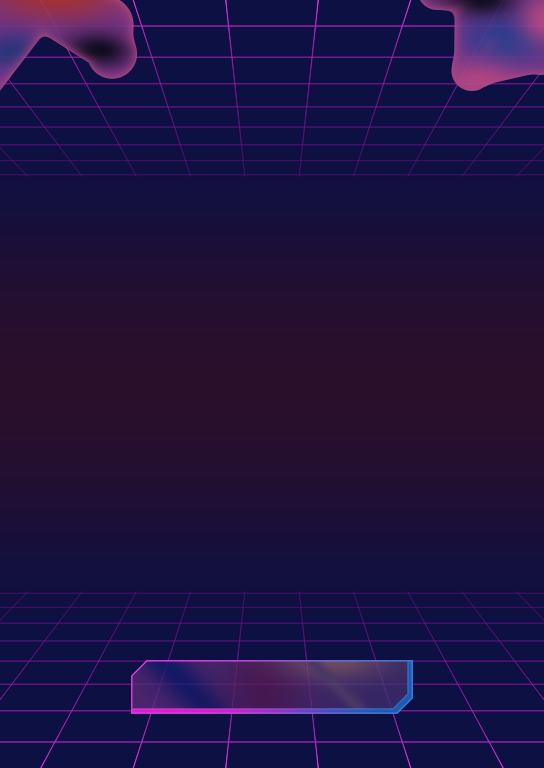
Give the GLSL for this background, as a Shadertoy shader.

```glsl
const vec3 NAVY = vec3(0.050, 0.062, 0.262);
const vec3 PLUM = vec3(0.165, 0.058, 0.165);
const vec3 NEON = vec3(0.90, 0.24, 0.88);
const vec3 VIOLET = vec3(0.48, 0.04, 0.56);
const vec3 PINK = vec3(0.74, 0.29, 0.53);
const vec3 RED = vec3(0.68, 0.20, 0.20);
const vec3 PURPLE = vec3(0.46, 0.21, 0.56);
const vec3 BLUE = vec3(0.17, 0.25, 0.58);
const vec3 INK = vec3(0.045, 0.045, 0.10);
const vec3 AZURE = vec3(0.09, 0.38, 0.74);
const vec3 MAGENTA = vec3(0.90, 0.12, 0.85);
const vec3 SAND = vec3(0.56, 0.37, 0.42);

const float HORIZON = 0.556;      // vanishing depth, measured from either edge
const float GRID_END = 0.2295;    // where the grid stops
const float COLUMN_SLOPE = 0.2166;
const float ROW_SCALE = 6.2;
const float ROW_PHASE = 0.375;
const float LINE_WIDTH = 0.0017;
const float BLOB_BLEND = 0.012;
const vec2 PANEL_CENTER = vec2(0.0, 0.1055);
const vec2 PANEL_HALF = vec2(0.1825, 0.034);
const float PANEL_CHAMFER = 0.0195;
const float PANEL_DEPTH = 0.0055;

float pixel;

float cover(float d) { return clamp(0.5 - d / pixel, 0.0, 1.0); }

// Coverage of a thin line, dimmed when narrower than a pixel
float stroke(float d, float width) {
    float w = max(width, pixel);
    return width / w * (1.0 - smoothstep(0.5 * w - 0.5 * pixel, 0.5 * w + 0.5 * pixel, abs(d)));
}

float smoothMin(float a, float b) {
    float h = max(BLOB_BLEND - abs(a - b), 0.0) / BLOB_BLEND;
    return min(a, b) - 0.25 * h * h * BLOB_BLEND;
}

// Segment whose radius varies from ra to rb
float taper(vec2 p, vec2 a, vec2 b, float ra, float rb) {
    vec2 ab = b - a;
    float len = length(ab), slope = (ra - rb) / len;
    float along = dot(p - a, ab) / len;
    float side = abs((p.x - a.x) * ab.y - (p.y - a.y) * ab.x) / len;
    float h = clamp((along + side * slope / sqrt(1.0 - slope * slope)) / len, 0.0, 1.0);
    return length(p - a - ab * h) - mix(ra, rb, h);
}

vec3 tint(vec3 base, vec3 colour, vec2 p, vec2 center, vec2 size) {
    vec2 q = (p - center) / size;
    return mix(base, colour, exp(-dot(q, q)));
}

float chamferBox(vec2 q) {
    vec2 e = abs(q) - PANEL_HALF;
    float corner = (abs(q.x - q.y) - PANEL_HALF.x - PANEL_HALF.y + PANEL_CHAMFER) * 0.7071;
    return max(max(e.x, e.y), corner);
}

vec3 addGrid(vec3 col, float x, float y) {
    float edge = min(y, 1.0 - y);
    float depth = HORIZON - edge;
    float column = (abs(fract(x / (COLUMN_SLOPE * depth)) - 0.5)) * COLUMN_SLOPE * depth;
    float row = abs(fract(ROW_SCALE / depth - ROW_PHASE) - 0.5) * depth * depth / ROW_SCALE;
    float t = clamp(edge / GRID_END, 0.0, 1.0);
    float mask = cover(edge - GRID_END) * mix(1.0, 0.38, t);
    vec3 neon = mix(NEON, VIOLET, sqrt(t));
    col = mix(col, mix(neon, VIOLET, 0.25), stroke(row, LINE_WIDTH) * mask);
    return mix(col, neon, stroke(column, LINE_WIDTH) * mask);
}

// p is measured from the top left corner
vec3 addLeftBlob(vec3 col, vec2 p) {
    float d = taper(p, vec2(0.146, 0.070), vec2(0.078, -0.007), 0.0325, 0.068);
    d = smoothMin(d, length(p - vec2(0.135, 0.033)) - 0.039);
    d = smoothMin(d, taper(p, vec2(0.03, 0.0), vec2(-0.053, 0.129), 0.0487, 0.036));
    vec3 c = tint(PURPLE, RED, p, vec2(0.075, -0.005), vec2(0.09, 0.032));
    c = tint(c, BLUE * 0.85, p, vec2(0.022, 0.068), vec2(0.045, 0.025));
    c = tint(c, INK, p, vec2(0.128, 0.066), vec2(0.046, 0.023));
    c = mix(c, PINK, 0.8 * exp(min(d, 0.0) / 0.007));
    return mix(col, c, 0.93 * cover(d));
}

// p is measured from the top right corner, x growing leftward
vec3 addRightBlob(vec3 col, vec2 p) {
    vec2 corner = vec2(0.094, 0.092);
    float d = taper(p, corner, vec2(0.016, 0.059), 0.0235, 0.039);
    d = smoothMin(d, taper(p, corner, vec2(0.087, 0.026), 0.0235, 0.030));
    d = smoothMin(d, taper(p, vec2(0.139, -0.013), vec2(0.081, -0.013), 0.026, 0.031));
    d = smoothMin(d, taper(p, vec2(0.055, 0.013), vec2(-0.004, 0.033), 0.052, 0.063));
    vec3 c = tint(PURPLE, BLUE, p, vec2(0.050, 0.050), vec2(0.060, 0.035));
    c = tint(c, PINK, p, vec2(0.085, 0.105), vec2(0.050, 0.026));
    c = tint(c, INK, p, vec2(0.085, 0.0), vec2(0.050, 0.020));
    c = tint(c, PINK, p, vec2(0.0, 0.025), vec2(0.030, 0.032));
    c = mix(c, PINK, 0.8 * exp(min(d, 0.0) / 0.007));
    return mix(col, c, 0.92 * cover(d));
}

vec3 addPanel(vec3 col, vec2 p) {
    vec2 q = p - PANEL_CENTER;
    float outer = chamferBox(q);
    float inner = max(outer, chamferBox(q + vec2(PANEL_DEPTH, -PANEL_DEPTH)));
    float across = q.x / PANEL_HALF.x;
    // Tinted glass with diagonal streaks
    vec3 glass = mix(vec3(0.36, 0.17, 0.48), vec3(0.25, 0.18, 0.43), smoothstep(-1.0, 1.0, across));
    glass = tint(glass, vec3(0.09, 0.11, 0.43), vec2(q.x + q.y, 0.0), vec2(-0.11, 0.0), vec2(0.035, 1.0));
    glass = tint(glass, vec3(0.34, 0.10, 0.33), q, vec2(-0.01, 0.0), vec2(0.05, 0.06));
    glass = tint(glass, SAND, q, vec2(0.08, 0.036), vec2(0.070, 0.026));
    glass = tint(glass, vec3(0.36, 0.27, 0.43), vec2(q.x + q.y, 0.0), vec2(0.085, 0.0), vec2(0.012, 1.0));
    col = mix(col, glass, 0.76 * cover(outer));
    // Raised lower right sides and thin outline
    vec3 trim = mix(MAGENTA, AZURE, smoothstep(-0.55, 0.85, across));
    col = mix(col, trim, 0.9 * cover(max(outer, -inner)));
    vec3 outline = mix(NEON, vec3(0.25, 0.50, 0.85), smoothstep(-0.7, 1.0, across));
    return mix(col, outline, max(stroke(outer, LINE_WIDTH), 0.6 * stroke(inner, LINE_WIDTH)));
}

void mainImage(out vec4 fragColor, in vec2 fragCoord) {
    pixel = 1.0 / iResolution.y;
    vec2 p = fragCoord * pixel;
    float width = iResolution.x * pixel;
    float x = p.x - 0.5 * width;
    vec3 col = mix(PLUM, NAVY, smoothstep(0.0, 0.34, abs(p.y - 0.5)));
    col = addGrid(col, x, p.y);
    col = addLeftBlob(col, vec2(p.x, 1.0 - p.y));
    col = addRightBlob(col, vec2(width - p.x, 1.0 - p.y));
    col = addPanel(col, vec2(x, p.y));
    fragColor = vec4(col, 1.0);
}
```
